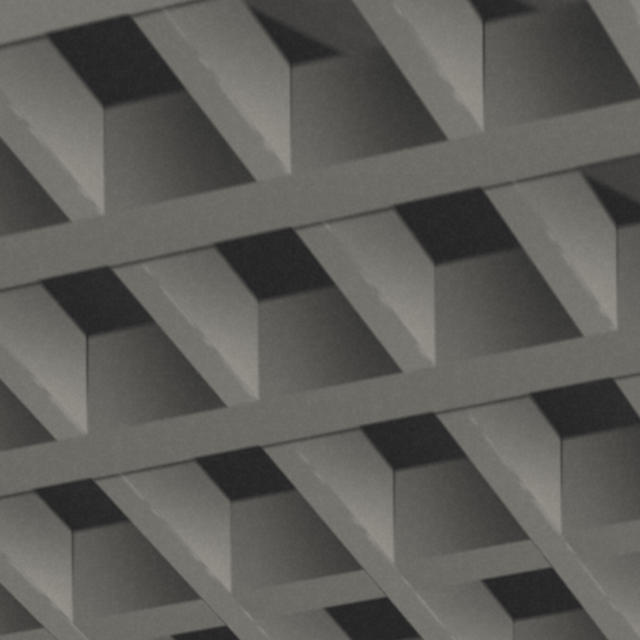
This pattern is drawn by a three.js fragment shader. Its source:

```glsl
// A concrete waffle ceiling seen at a slant: long beams crossed by thinner ribs,
// with deep shaded pockets between. A perspective grid gives the front faces, and
// the same grid shifted by the pocket depth splits pockets into walls and ceiling.

varying vec2 vUv;

// Perspective frame: origin, rib step, beam step and their foreshortening
const vec2 ORIGIN = vec2(0.4557, 0.6458);
const vec2 RIB_STEP = vec2(0.2837, 0.0514);
const vec2 BEAM_STEP = vec2(0.2688, -0.2641);
const vec2 SHRINK = vec2(-0.0157, 0.07);

const float RIB_WIDTH = 0.18;
const float BEAM_TOP = 0.775;
const float POCKET_DEPTH = 0.159;
const float SOFT = 0.014;

float perspective(vec2 g) {
  return 1.0 + dot(SHRINK, g);
}

// Grid coordinates to canvas
vec2 project(vec2 g) {
  return (ORIGIN + RIB_STEP * g.x + BEAM_STEP * g.y) / perspective(g);
}

float cross2(vec2 a, vec2 b) {
  return a.x * b.y - a.y * b.x;
}

// Canvas to grid coordinates
vec2 unproject(vec2 p) {
  vec2 a = RIB_STEP - SHRINK.x * p;
  vec2 b = BEAM_STEP - SHRINK.y * p;
  vec2 r = p - ORIGIN;
  return vec2(cross2(r, b), cross2(a, r)) / cross2(a, b);
}

float cover(float d, float soft) {
  return smoothstep(-soft, soft, d);
}

float line(float d, float width) {
  return exp(-d * d / (width * width));
}

vec2 hash2(vec2 c) {
  vec3 q = fract(c.xyx * vec3(0.1031, 0.103, 0.0973));
  q += dot(q, q.yzx + 33.33);
  return fract((q.xx + q.yz) * q.zy);
}

// Cellular noise: distance to the nearest scattered point, centred near zero
float speckle(vec2 p) {
  vec2 base = floor(p);
  float nearest = 2.0;
  for (int y = -1; y <= 1; y++) {
    for (int x = -1; x <= 1; x++) {
      vec2 c = base + vec2(float(x), float(y));
      nearest = min(nearest, distance(p, c + hash2(c)));
    }
  }
  return nearest - 0.45;
}

// Neutral in the dark, warmest in the middle tones
vec3 concrete(float shade) {
  float warmth = smoothstep(0.16, 0.32, shade);
  return shade * mix(vec3(1.0), vec3(1.0, 0.98, 0.935), warmth);
}

// Brightness inside a pocket; local and back are front and rear cell coordinates
float pocketShade(vec2 p, vec2 local, vec2 back, vec2 corner, float wear) {
  float side = p.x - corner.x;

  // Rib wall, brightest low down and near its front edge
  float inward = clamp((local.x - RIB_WIDTH) / 0.375, 0.0, 1.0);
  float ribWall = 0.45 + 0.12 * smoothstep(0.0, 0.65, local.y) - 0.08 * inward;

  // Beam wall, falling into shadow toward the next rib and upward
  float rise = clamp((p.y - corner.y) / POCKET_DEPTH, 0.0, 1.0);
  float beamWall = 0.43 - 0.17 * smoothstep(0.0, 0.23, side + 0.03 * rise) - 0.06 * rise;
  float wall = mix(ribWall, beamWall, cover(side, 0.004));
  wall -= 0.16 * wear * line(side, 0.0025) * smoothstep(0.0, 0.8, rise);

  // Recessed ceiling; pockets at the upper right catch light past a dark wedge
  vec2 inset = vec2(back.x - RIB_WIDTH, BEAM_TOP - back.y);
  float lit = smoothstep(1.12, 1.18, corner.x + corner.y);
  float wedge = cover(inset.x + inset.y - 0.28, 0.04);
  float ceiling = 0.155 + 0.1 * lit * wedge + 0.06 * inset.x * wear;
  return mix(wall, ceiling, cover(min(inset.x, inset.y), SOFT * 1.6));
}

void main() {
  vec2 p = vUv;
  vec2 grid = unproject(p);

  // Cells change number midway through ribs and beams
  vec2 cell = floor(grid + vec2(-0.09, 0.11));
  vec2 local = grid - cell;
  vec2 drop = vec2(0.0, POCKET_DEPTH / perspective(grid));
  vec2 back = unproject(p - drop) - cell;
  vec2 corner = project(cell + vec2(RIB_WIDTH, BEAM_TOP));

  // Signed cover of the front faces; the lower beams are slimmer
  float beamEnd = -0.045 * step(2.0, cell.y);
  float rib = cover(max(RIB_WIDTH - local.x, local.x - 1.0), SOFT);
  float beam = cover(max(local.y - BEAM_TOP, beamEnd - local.y), SOFT);

  float wear = hash2(cell + 20.0).x;
  float shade = pocketShade(p, local, back, corner, wear);

  // Ribs brighten along their length and carry a worn pale arris
  float ribsInFront = step(1.4, grid.y);
  float along = mix(smoothstep(0.0, 0.8, local.y), 0.6, smoothstep(1.0, 1.7, grid.y));
  float chips = 0.5 + 0.5 * sin(31.0 * grid.y + 2.0 * sin(17.0 * grid.y + cell.x));
  float ribShade = 0.435 + 0.035 * along;
  ribShade += 0.07 * chips * line(local.x - RIB_WIDTH + 0.01, 0.016);
  float beamShade = 0.425 + 0.05 * smoothstep(0.6, 1.0, p.y) * (1.0 - p.x);

  // Upper beams run over the ribs, with a thin shadow; the lowest pass behind
  shade = mix(shade, ribShade, rib);
  float contact = line(local.y - beamEnd - 0.01, 0.014) * (1.0 - ribsInFront);
  shade -= 0.14 * contact * smoothstep(0.2, 0.45, shade);
  shade = mix(shade, beamShade, beam * (1.0 - rib * ribsInFront));

  // Fine grain over broader blotches
  shade += 0.026 * speckle(p * 170.0) + 0.016 * speckle(p * 60.0);
  gl_FragColor = vec4(concrete(shade), 1.0);
}
```
